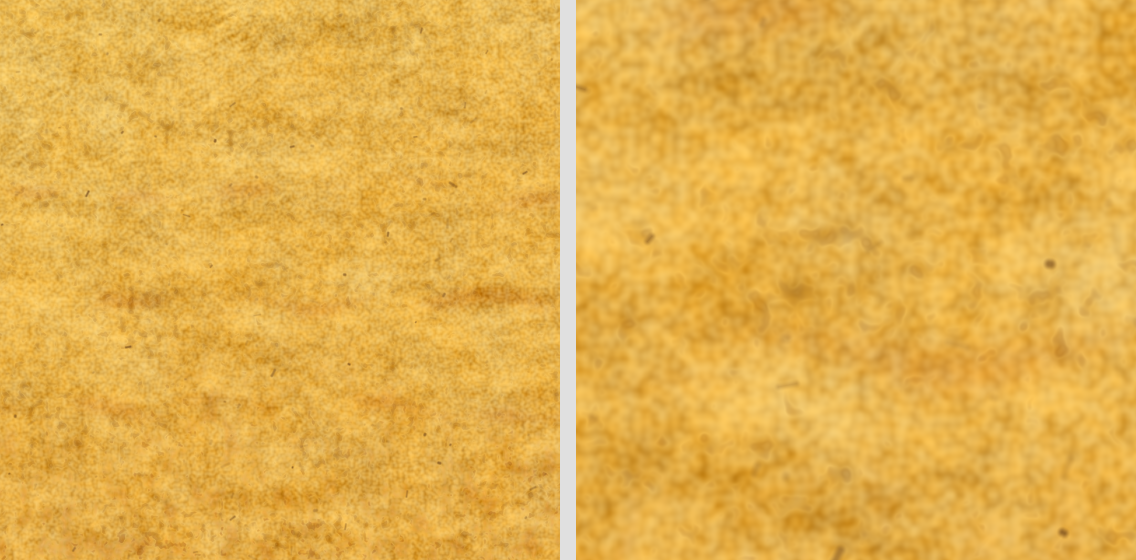
Left: the whole. Right: its middle third, enlarged.
This texture is drawn by a WebGL 2 fragment shader. Its source:

```glsl
#version 300 es
precision highp float;
// A golden, weathered field: layered gradient noise forms fine grain, soft
// mottling and broken horizontal bands. Slanted scratches cross the pale top,
// upright rusty fibres fill the base, and small dark flecks are scattered.

uniform vec2 u_resolution;
out vec4 fragColor;

const vec3 BASE_GOLD = vec3(0.903, 0.700, 0.298);
const vec3 TONE_STEP = vec3(0.040, 0.050, 0.052);   // colour change per unit of tone
const vec3 TINT_STEP = vec3(-0.008, 0.005, 0.025);  // ochre to greyish straw
const vec3 PALE_SHIFT = vec3(0.004, 0.030, 0.045);
const vec3 RUST_SHIFT = vec3(-0.070, -0.135, -0.100);
const vec3 CLUMP_SHIFT = vec3(-0.110, -0.125, -0.095);
const vec3 FLECK_COLOUR = vec3(0.45, 0.28, 0.10);
const float GRAIN_FREQ = 160.0;
const float TINT_FREQ = 100.0;
const float FLECK_CELLS = 26.0;
const float FLECK_SHARE = 0.25;
const float SCRATCH_ANGLE = 0.45;
const float NOISE_GAIN = 4.0;                       // brings noise to unit deviation

uint mixBits(uint n) {
    n = (n ^ (n >> 16)) * 0x7feb352dU;
    n = (n ^ (n >> 15)) * 0x846ca68bU;
    return n ^ (n >> 16);
}

float hash(vec2 cell, float seed) {
    ivec2 c = ivec2(cell);
    uint n = mixBits(uint(c.x) + mixBits(uint(c.y) + mixBits(uint(seed))));
    return float(n >> 8) / 16777216.0;
}

float cornerSlope(vec2 cell, vec2 offset, float seed) {
    float angle = 6.28318 * hash(cell, seed);
    return dot(vec2(cos(angle), sin(angle)), offset);
}

float gradientNoise(vec2 p, float seed) {
    vec2 i = floor(p), f = p - i;
    vec2 w = f * f * f * (f * (f * 6.0 - 15.0) + 10.0);
    vec2 e = vec2(1.0, 0.0);
    float low = mix(cornerSlope(i, f, seed), cornerSlope(i + e, f - e, seed), w.x);
    float high = mix(cornerSlope(i + e.yx, f - e.yx, seed),
                     cornerSlope(i + e.xx, f - e.xx, seed), w.x);
    return NOISE_GAIN * mix(low, high, w.y);
}

vec2 rotate(vec2 p, float angle) {
    float c = cos(angle), s = sin(angle);
    return vec2(c * p.x + s * p.y, c * p.y - s * p.x);
}

// Short dark dashes, one at most in each cell of a jittered grid
float flecks(vec2 uv, float pixel) {
    vec2 home = floor(uv * FLECK_CELLS);
    float cover = 0.0;
    for (int k = 0; k < 9; k++) {
        vec2 cell = home + vec2(k % 3 - 1, k / 3 - 1);
        if (hash(cell, 31.0) > FLECK_SHARE) continue;
        vec2 centre = (cell + vec2(hash(cell, 32.0), hash(cell, 33.0))) / FLECK_CELLS;
        vec2 d = rotate(uv - centre, mix(-0.6, 1.5, hash(cell, 34.0)));
        float halfLength = mix(0.0005, 0.007, pow(hash(cell, 35.0), 3.0));
        d.x = max(abs(d.x) - halfLength, 0.0);
        float radius = mix(0.0010, 0.0024, hash(cell, 36.0));
        float strength = mix(0.15, 0.75, pow(hash(cell, 37.0), 3.0));
        float edge = max(pixel, 0.0020);
        cover = max(cover, strength * (1.0 - smoothstep(radius - edge, radius + edge, length(d))));
    }
    return cover;
}

// Ragged horizontal belt around a given height
float belt(vec2 uv, float height, float width, float seed) {
    float d = (uv.y - height - 0.008 * gradientNoise(uv * vec2(5.0, 1.0), seed)) / width;
    return exp(-d * d) * smoothstep(-0.6, 1.5, gradientNoise(uv * vec2(8.0, 18.0), seed + 1.0));
}

void main() {
    vec2 uv = gl_FragCoord.xy / min(u_resolution.x, u_resolution.y);
    float pixel = 1.0 / min(u_resolution.x, u_resolution.y);

    // Tone from fine grain up to broad drifts
    float grain = gradientNoise(uv * GRAIN_FREQ, 1.0);
    float tone = 0.55 * grain
        + 0.40 * gradientNoise(uv * GRAIN_FREQ * 0.45, 2.0)
        + 0.42 * gradientNoise(uv * vec2(25.0, 32.0), 3.0)
        + 0.38 * gradientNoise(uv * vec2(7.0, 12.0), 4.0)
        + 0.30 * gradientNoise(uv * vec2(4.0, 22.0), 5.0);

    // Regions: pale upper left, rusty base
    float drift = 0.06 * gradientNoise(uv * 4.0, 6.0);
    float pale = smoothstep(0.35, 0.90, uv.y - 0.42 * uv.x + drift);
    float base = 1.0 - smoothstep(0.02, 0.42, uv.y + drift);

    // Broken slanted scratches above, upright fibres below
    vec2 along = rotate(uv, SCRATCH_ANGLE);
    float scratch = gradientNoise(along * vec2(22.0, 120.0), 7.0);
    float broken = smoothstep(-0.3, 1.6, gradientNoise(uv * 9.0, 10.0));
    float fibre = gradientNoise(uv * vec2(110.0, 30.0), 8.0);
    tone += 0.55 * scratch * broken * smoothstep(0.45, 0.85, uv.y) + 0.35 * fibre * base;

    // Light smears in the middle
    tone += 1.5 * belt(uv, 0.42, 0.022, 11.0);
    tone -= 0.10 * tone * tone - 0.08;

    // Rust gathers at the base and in belts
    float clump = gradientNoise(uv * vec2(28.0, 22.0), 9.0) + 0.4 * grain;
    float rust = 0.55 * base * smoothstep(0.2, 2.0, clump + 0.5 * fibre) + 0.14 * base;
    for (int i = 0; i < 3; i++) {
        float n = float(i);
        rust += 0.55 * belt(uv, 0.27 + 0.19 * n, 0.018, 14.0 + 2.0 * n);
    }

    // Small dark clumps, crowded together in places
    float crowd = gradientNoise(uv * vec2(6.0, 11.0), 23.0);
    float speck = gradientNoise(uv * vec2(62.0, 56.0), 24.0) + 0.5 * grain;
    float clumps = smoothstep(1.2, 2.8, speck + 0.5 * crowd + 0.5 * rust);

    float tint = 0.8 * gradientNoise(uv * TINT_FREQ, 21.0) + 0.7 * gradientNoise(uv * 13.0, 22.0);
    vec3 colour = BASE_GOLD + TONE_STEP * tone + TINT_STEP * tint;
    colour += PALE_SHIFT * pale + RUST_SHIFT * rust + CLUMP_SHIFT * clumps;
    colour = mix(colour, FLECK_COLOUR, flecks(uv, pixel));
    fragColor = vec4(clamp(colour, 0.0, 1.0), 1.0);
}
```
